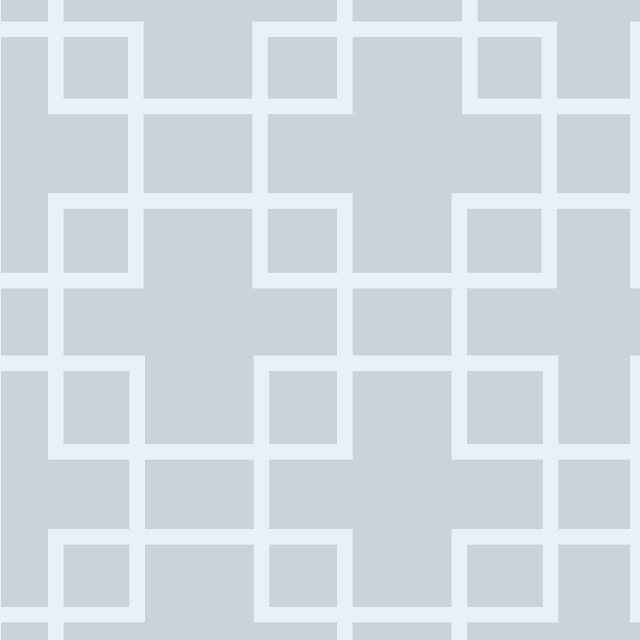
Give the GLSL for this pattern, as a WebGL 2 fragment shader.

```glsl
#version 300 es
precision highp float;
// Pale interlocking lattice: four columns by four rows of square outlines.
// Each outline is a pinwheel whose sides run on to meet its neighbours; the
// turn alternates like a checkerboard and the spacing is slightly uneven.

uniform vec2 u_resolution;
out vec4 outColor;

const vec3 GROUND = vec3(0.792, 0.824, 0.863);
const vec3 LINE = vec3(0.910, 0.941, 0.976);

const int COUNT = 4;
const float HALF_WIDTH = 0.01215;  // half the line width
const float ARM = 0.10;            // reach of a side past its square
const float LOWER_DRIFT = 0.0022;  // rightward slip of the lower two rows
const float CORNER_SHIFT = 0.0165; // narrower square in the top row
const float BORDER = 0.0017;       // light sliver on the left edge

// Line centres: left and right of each column, top and bottom of each row.
const vec2 COLUMNS[COUNT] = vec2[](
  vec2(0.0872, 0.2122), vec2(0.4063, 0.5388),
  vec2(0.7177, 0.8581), vec2(0.9967, 1.1200));
const vec2 ROWS[COUNT] = vec2[](
  vec2(0.0458, 0.1663), vec2(0.3141, 0.4384),
  vec2(0.5676, 0.7061), vec2(0.8388, 0.9603));

// Signed distance to a square-ended bar along an axis-aligned segment.
float bar(vec2 p, vec2 a, vec2 b) {
  vec2 d = abs(p - 0.5 * (a + b)) - 0.5 * abs(b - a) - HALF_WIDTH;
  return max(d.x, d.y);
}

// Square with each side prolonged at one end; turn picks which end.
float pinwheel(vec2 p, vec2 x, vec2 y, bool turn) {
  vec2 first = turn ? vec2(ARM, 0.0) : vec2(0.0, ARM);
  vec2 second = first.yx;
  float left = bar(p, vec2(x.s, y.s - first.x), vec2(x.s, y.t + first.y));
  float right = bar(p, vec2(x.t, y.s - second.x), vec2(x.t, y.t + second.y));
  float top = bar(p, vec2(x.s - first.x, y.s), vec2(x.t + first.y, y.s));
  float bottom = bar(p, vec2(x.s - second.x, y.t), vec2(x.t + second.y, y.t));
  return min(min(left, right), min(top, bottom));
}

// Left and right line centres of one cell, with its small irregularities.
vec2 cellSides(int column, int row) {
  vec2 sides = COLUMNS[column];
  if (row >= 2 && column < 3) {
    sides += LOWER_DRIFT * (column % 2 == 0 ? vec2(0.0, 1.0) : vec2(1.0, 0.0));
  }
  if (row == 0 && column == 2) sides.x += CORNER_SHIFT;
  return sides;
}

void main() {
  vec2 p = gl_FragCoord.xy / u_resolution;
  p.y = 1.0 - p.y; // rows count downward
  float pixel = 1.0 / min(u_resolution.x, u_resolution.y);

  // Nearest line over all cells
  float d = p.x - BORDER;
  for (int row = 0; row < COUNT; row++) {
    for (int column = 0; column < COUNT; column++) {
      bool turn = (column + row) % 2 == 0;
      d = min(d, pinwheel(p, cellSides(column, row), ROWS[row], turn));
    }
  }

  // Smoothed edge, one pixel wide
  float ink = clamp(0.5 - d / pixel, 0.0, 1.0);
  outColor = vec4(mix(GROUND, LINE, ink), 1.0);
}
```
